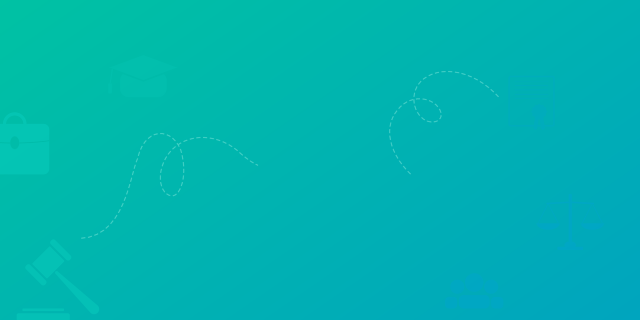
Reproduce this background procedurally as a WebGL 2 fragment shader.

```glsl
#version 300 es
precision highp float;
uniform vec2 u_resolution;
out vec4 fragColor;

const vec3 GREEN = vec3(0.0, 0.76, 0.64);
const vec3 BLUE = vec3(0.0, 0.645, 0.745);
const vec3 MINT = vec3(0.03, 0.80, 0.74);
const vec3 AZURE = vec3(0.0, 0.64, 0.82);
const vec3 DASH_COLOR = vec3(0.55, 0.92, 0.87);

// Distance functions, on a grid 200 wide and 100 high
float box(vec2 p, vec2 halfSize, float radius) {
  vec2 q = abs(p) - halfSize + radius;
  return length(max(q, 0.0)) + min(max(q.x, q.y), 0.0) - radius;
}
float disc(vec2 p, float radius) { return length(p) - radius; }
float ellipse(vec2 p, vec2 r) { return (length(p / r) - 1.0) * min(r.x, r.y); }
float diamond(vec2 p, vec2 r) {
  return (abs(p.x) / r.x + abs(p.y) / r.y - 1.0) * r.x * r.y / length(r);
}
// x: distance to the segment, y: fraction along it
vec2 segment(vec2 p, vec2 a, vec2 b) {
  vec2 ab = b - a;
  float h = clamp(dot(p - a, ab) / dot(ab, ab), 0.0, 1.0);
  return vec2(length(p - a - ab * h), h);
}
float cover(float d, float px) { return smoothstep(0.6 * px, -0.6 * px, d); }

float graduationCap(vec2 p) {
  float board = diamond(p - vec2(0, 3.7), vec2(10.5, 3.9));
  float bowl = box(p - vec2(0, -1.6), vec2(7.3, 4.0), 2.8);
  bowl = max(bowl, 0.5 - diamond(p - vec2(0, 3.7), vec2(10.5, 3.9)));
  float cord = segment(p, vec2(-9.7, 3.2), vec2(-10.4, -1.5)).x - 0.2;
  float tassel = box(p - vec2(-10.4, -2.8), vec2(0.6, 1.6), 0.4);
  return min(min(board, bowl), min(cord, tassel));
}
float briefcase(vec2 p) {
  float body = box(p, vec2(11.0, 7.9), 1.8);
  float handle = max(abs(disc(p - vec2(0.2, 7.8), 3.2)) - 0.5, 7.8 - p.y);
  float seam = abs(p.y - 1.9 - 0.006 * p.x * p.x) - 0.14;
  float clasp = ellipse(p - vec2(0.2, 2.0), vec2(1.4, 2.0));
  return max(min(body, handle), -min(seam, clasp));
}
float gavel(vec2 p) {
  vec2 q = mat2(1, -1, 1, 1) * p * 0.7071;
  float head = box(q, vec2(3.9, 3.3), 0.3);
  float plates = box(vec2(abs(q.x) - 5.5, q.y), vec2(0.95, 4.2), 0.8);
  vec2 stem = segment(p, vec2(2.6, -3.2), vec2(14.3, -14.6));
  return min(min(head, plates), stem.x - mix(0.5, 1.6, stem.y));
}
float certificate(vec2 p) {
  float frame = abs(box(p, vec2(7.0, 7.7), 0.5)) - 0.25;
  float row = mod(p.y, 1.4) - 0.7;
  float text = max(box(vec2(p.x, row), vec2(5.2, 0.15), 0.1), abs(p.y - 3.5) - 2.8);
  vec2 s = p - vec2(2.4, -3.3);
  float seal = disc(s, 2.3 + 0.15 * cos(12.0 * atan(s.y, s.x)));
  float ribbon = segment(vec2(abs(s.x), s.y), vec2(0.6, -1.5), vec2(1.2, -5.0)).x - 0.6;
  return min(min(frame, text), min(seal, ribbon));
}
float scales(vec2 p) {
  vec2 m = vec2(abs(p.x), p.y);
  float post = box(p - vec2(0, 0.2), vec2(0.5, 8.2), 0.4);
  float beam = segment(m, vec2(0, 5.8), vec2(7.2, 5.4)).x - 0.25;
  vec2 s = m - vec2(6.9, -0.8);
  float pan = max(ellipse(s, vec2(3.6, 2.0)), s.y);
  float cord = segment(vec2(abs(s.x), s.y), vec2(0, 6.2), vec2(3.2, 0)).x - 0.1;
  float foot = box(p - vec2(0, -8.6), vec2(4.0, 0.5), 0.3);
  float pedestal = ellipse(p - vec2(0, -7.6), vec2(1.8, 1.2));
  return min(min(min(post, beam), min(pan, cord)), min(foot, pedestal));
}
float people(vec2 p) {
  vec2 m = vec2(abs(p.x), p.y);
  float heads = min(disc(p - vec2(0, 3.2), 2.9), disc(m - vec2(5.3, 1.9), 2.2));
  float torso = box(p - vec2(0, -2.8), vec2(4.8, 2.1), 1.5);
  float sides = box(m - vec2(7.2, -3.1), vec2(1.9, 1.8), 1.2);
  return min(heads, min(torso, sides));
}

// Adds a dashed cubic curve from the pen; pen.z is the length drawn so far
void curveTo(vec2 p, float px, vec2 b, vec2 c, vec2 d, inout vec3 pen, inout float ink) {
  vec2 a = pen.xy;
  for (int i = 1; i <= 14; i++) {
    float t = float(i) / 14.0, u = 1.0 - t;
    vec2 next = u*u*u*a + 3.0*u*u*t*b + 3.0*u*t*t*c + t*t*t*d;
    vec2 s = segment(p, pen.xy, next);
    float span = distance(pen.xy, next);
    float along = mod(pen.z + s.y * span, 2.1);
    ink = max(ink, cover(s.x - 0.18, px) * cover(abs(along - 1.05) - 0.65, px));
    pen = vec3(next, pen.z + span);
  }
}
float dashedTrails(vec2 p, float px) {
  float ink = 0.0;
  vec3 pen = vec3(25, 25.5, 0);
  curveTo(p, px, vec2(39.1, 26), vec2(40.6, 45.3), vec2(43, 50.5), pen, ink);
  curveTo(p, px, vec2(45.3, 60.4), vec2(53.6, 60.4), vec2(56.5, 53.1), pen, ink);
  curveTo(p, px, vec2(58.9, 44.8), vec2(56.2, 38.5), vec2(53.6, 38.8), pen, ink);
  curveTo(p, px, vec2(49.5, 39.3), vec2(48.4, 47.4), vec2(53.6, 53.1), pen, ink);
  curveTo(p, px, vec2(59.4, 58.9), vec2(68.2, 57.8), vec2(74, 53.1), pen, ink);
  curveTo(p, px, vec2(76, 51.3), vec2(78.1, 49.5), vec2(80.5, 48.4), pen, ink);
  pen = vec3(128.6, 45.3, 0);
  curveTo(p, px, vec2(121.4, 52.1), vec2(119.8, 60.4), vec2(124.2, 65.6), pen, ink);
  curveTo(p, px, vec2(128.1, 70.8), vec2(135.4, 69.8), vec2(137.5, 65.6), pen, ink);
  curveTo(p, px, vec2(139.1, 62), vec2(134.9, 60.9), vec2(132.3, 62.8), pen, ink);
  curveTo(p, px, vec2(128.6, 65.6), vec2(128.1, 71.9), vec2(132.3, 75.3), pen, ink);
  curveTo(p, px, vec2(138, 79.7), vec2(148.4, 78.1), vec2(156.2, 69.3), pen, ink);
  return ink;
}

void main() {
  vec2 uv = gl_FragCoord.xy / u_resolution;
  vec2 p = uv * vec2(200, 100);
  float px = 100.0 / u_resolution.y;
  vec3 color = mix(GREEN, BLUE, mix(1.0 - uv.y, uv.x, 0.58));
  // Faint icons
  color = mix(color, MINT, 0.2 * cover(graduationCap(p - vec2(44.8, 75.2)), px));
  color = mix(color, MINT, 0.55 * cover(briefcase(p - vec2(4.4, 53.4)), px));
  float block = min(box(p - vec2(13.5, 3.2), vec2(6.5, 0.4), 0.3), box(p - vec2(13.5, 0.9), vec2(8.3, 1.2), 0.6));
  color = mix(color, MINT, 0.5 * cover(min(gavel(p - vec2(15.1, 18)), block), px));
  color = mix(color, AZURE, 0.25 * cover(certificate(p - vec2(166.1, 68.4)), px));
  color = mix(color, AZURE, 0.45 * cover(scales(p - vec2(178.2, 31)), px));
  color = mix(color, AZURE, 0.4 * cover(people(p - vec2(148.2, 8.5)), px));
  color = mix(color, DASH_COLOR, 0.45 * dashedTrails(p, px));
  fragColor = vec4(color, 1.0);
}
```
